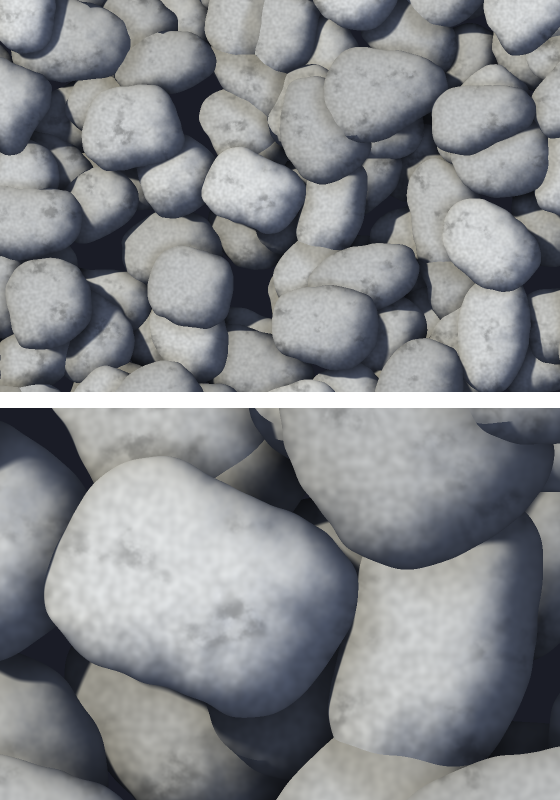
Top: the whole. Bottom: its middle third, enlarged.
A WebGL 2 fragment shader for this texture:

```glsl
#version 300 es
precision highp float;
// A heap of pale, sunlit pebbles. Flattened domes are scattered on three jittered
// grids and sorted by height; a second pass over the nearby stones finds cast
// shadows and contact darkening. Gradient noise adds grain, stains and dents.
uniform vec2 u_resolution;
out vec4 fragColor;

const float CELL = 0.25;
const vec3 SUN = vec3(-0.60, 0.42, 0.68);

struct Stone { vec2 center; vec2 axis; vec3 radii; float z; float taper; float tone; };

vec3 hash3(vec2 p) {
  vec3 q = fract(p.xyx * vec3(0.1031, 0.1030, 0.0973));
  q += dot(q, q.yxz + 33.33);
  return fract((q.xxy + q.yzz) * q.zyx);
}

float gradientNoise(vec2 p) {
  vec2 i = floor(p), f = p - i;
  vec2 u = f * f * f * (f * (f * 6.0 - 15.0) + 10.0);
  vec4 d;
  for (int k = 0; k < 4; k++) {
    vec2 o = vec2(k & 1, k >> 1);
    float a = 6.2832 * hash3(i + o + 71.0).x;
    d[k] = dot(vec2(cos(a), sin(a)), f - o);
  }
  return 1.5 * mix(mix(d.x, d.y, u.x), mix(d.z, d.w, u.x), u.y);
}

float fbm(vec2 p) {
  float sum = 0.0, amp = 0.55;
  for (int k = 0; k < 4; k++) {
    sum += amp * gradientNoise(p);
    p = mat2(1.6, 1.2, -1.2, 1.6) * p + 5.3;
    amp *= 0.55;
  }
  return sum;
}

vec2 layerShift(int layer) { return float(layer) * vec2(0.37, 0.61) * CELL; }

Stone makeStone(vec2 cell, int layer) {
  vec2 id = cell + float(layer) * 37.0 + 113.0;
  vec3 a = hash3(id), b = hash3(id + 211.7), c = hash3(id + 419.3);
  Stone s;
  s.center = (cell + 0.5 + 0.7 * (a.xy - 0.5)) * CELL + layerShift(layer);
  float angle = 3.1416 * a.z;
  s.axis = vec2(cos(angle), sin(angle));
  s.radii = vec3(mix(0.105, 0.155, b.x), mix(0.08, 0.112, b.y), mix(0.07, 0.095, b.z));
  s.z = 0.05 * float(layer) + 0.13 * c.x;
  s.taper = 0.5 * (c.y - 0.5);
  s.tone = mix(0.86, 1.04, c.z);
  return s;
}

vec2 toLocal(vec2 v, vec2 axis) { return vec2(dot(v, axis), dot(v, vec2(-axis.y, axis.x))); }

vec3 shade(vec2 uv) {
  vec3 sun = normalize(SUN);
  // Bend the plane a little so that outlines are not perfect ovals
  vec2 p = uv + 0.016 * vec2(gradientNoise(uv * 7.0), gradientNoise(uv * 7.0 + 40.0))
              + 0.003 * gradientNoise(uv * 28.0);

  // Topmost stone under this point
  Stone top;
  float best = -1.0, height = 0.0;
  vec3 normal = vec3(0.0, 0.0, 1.0);
  for (int layer = 0; layer < 3; layer++)
  for (int k = 0; k < 9; k++) {
    vec2 cell = floor((p - layerShift(layer)) / CELL) + vec2(k % 3 - 1, k / 3 - 1);
    Stone s = makeStone(cell, layer);
    vec2 q = toLocal(p - s.center, s.axis) / s.radii.xy;
    q.y *= 1.0 + s.taper * q.x;
    vec2 slope = q * sqrt(abs(q));
    float dome = 1.0 - dot(q, slope);
    if (dome <= 0.0) continue;
    dome = sqrt(dome);
    float rank = s.z + 0.2 * dome * s.radii.z;
    if (rank > best) {
      best = rank;
      top = s;
      height = s.z + dome * s.radii.z;
      vec2 n = 1.25 * slope / s.radii.xy;
      normal = normalize(vec3(n.x * s.axis + n.y * vec2(-s.axis.y, s.axis.x), dome / s.radii.z));
    }
  }
  if (best < 0.0) return vec3(0.10, 0.11, 0.15);

  // Shadows and contact darkening from the stones toward the sun
  float light = 1.0, open = 1.0;
  for (int layer = 0; layer < 3; layer++)
  for (int k = 0; k < 9; k++) {
    vec2 cell = floor((p + sun.xy * 0.1 - layerShift(layer)) / CELL) + vec2(k % 3 - 1, k / 3 - 1);
    Stone s = makeStone(cell, layer);
    if (distance(s.center, top.center) < 0.0001) continue;
    vec3 o = vec3(toLocal(p - s.center, s.axis), height - s.z) / s.radii;
    vec3 d = vec3(toLocal(sun.xy, s.axis), sun.z) / s.radii;
    float t = -dot(o, d) / dot(d, d);
    vec3 nearest = o + d * t;
    if (t > 0.0) light *= smoothstep(0.92, 1.04, dot(nearest, nearest));
    if (s.z > top.z) open *= mix(0.62, 1.0, smoothstep(0.95, 1.35, length(o.xy)));
  }

  // Chalky surface: grain, dents and grey stains, shifted for each stone
  vec2 m = uv + top.center * 9.0;
  float grain = gradientNoise(m * 120.0) + 0.6 * gradientNoise(m * 61.0);
  float stain = smoothstep(0.08, 0.5, fbm(m * vec2(11.0, 15.0)))
              * smoothstep(-0.35, 0.35, fbm(m * 42.0 + 9.0));
  vec2 dents = vec2(fbm(m * 24.0), fbm(m * 24.0 + 30.0));
  normal = normalize(normal + vec3(0.2 * dents + 0.08 * grain, 0.0));
  float albedo = top.tone * (1.0 + 0.06 * grain) * (1.0 - 0.24 * stain);

  float direct = light * smoothstep(-0.08, 0.74, dot(normal, sun));
  float sky = open * (0.55 + 0.45 * normal.z) * mix(0.68, 1.0, smoothstep(0.0, 0.17, top.z));
  return albedo * (vec3(0.32, 0.355, 0.435) * sky + vec3(0.50, 0.475, 0.40) * direct);
}

void main() {
  vec3 color = vec3(0.0);
  for (int k = 0; k < 4; k++) {
    vec2 offset = (vec2(k & 1, k >> 1) - 0.5) * 0.5;
    color += 0.25 * shade((gl_FragCoord.xy + offset) / u_resolution.y);
  }
  fragColor = vec4(color, 1.0);
}
```
